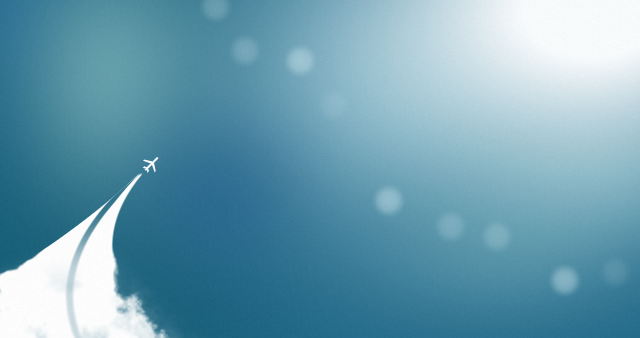
Give the GLSL for this background, as a Shadertoy shader.

```glsl
float hash(vec2 p) {
    return fract(sin(dot(p, vec2(127.1, 311.7))) * 43758.5453);
}

float noise(vec2 p) {
    vec2 cell = floor(p), f = fract(p);
    f = f * f * (3.0 - 2.0 * f);
    return mix(mix(hash(cell), hash(cell + vec2(1, 0)), f.x),
               mix(hash(cell + vec2(0, 1)), hash(cell + vec2(1, 1)), f.x), f.y);
}

float fbm(vec2 p) {
    float sum = 0.0, amp = 0.5;
    for (int i = 0; i < 4; i++) {
        sum += amp * noise(p);
        p = p * 2.03 + 7.1;
        amp *= 0.5;
    }
    return sum;
}

// 1 inside (negative distance), 0 outside
float cover(float dist, float blur) {
    return 1.0 - smoothstep(-blur, blur, dist);
}

float glow(vec2 p, vec2 centre, vec2 radius) {
    vec2 d = (p - centre) / radius;
    return exp(-dot(d, d));
}

vec3 sky(vec2 p) {
    vec3 col = mix(vec3(0.08, 0.36, 0.46), vec3(0.12, 0.40, 0.53), smoothstep(0.3, 1.1, p.x));
    col = mix(col, vec3(0.14, 0.41, 0.58), 0.8 * glow(p, vec2(0.0, 1.0), vec2(0.3, 0.4)));
    col = mix(col, vec3(0.40, 0.63, 0.67), 0.92 * glow(p, vec2(0.32, 0.78), vec2(0.27, 0.36)));
    col = mix(col, vec3(0.50, 0.70, 0.77), 0.95 * glow(p, vec2(1.2, 0.74), vec2(0.6, 0.42)));
    col = mix(col, vec3(0.15, 0.39, 0.57), 0.6 * glow(p, vec2(0.65, 0.42), vec2(0.24, 0.22)));
    col = mix(col, vec3(0.36, 0.60, 0.67), 0.6 * glow(p, vec2(1.47, 0.25), vec2(0.4, 0.22)));
    col = mix(col, vec3(0.50, 0.71, 0.76), 0.7 * glow(p, vec2(1.75, 0.5), vec2(0.45, 0.25)));
    return mix(col, vec3(0.97, 0.98, 0.985),
               min(1.0, 1.12 * glow(p, vec2(1.75, 0.96), vec2(0.6, 0.39))));
}

// Soft discs drifting down to the right in two uneven groups
vec3 addBokeh(vec3 col, vec2 p) {
    for (int n = 0; n < 9; n++) {
        float i = float(n), odd = mod(i, 2.0), late = step(3.5, i);
        vec2 centre = vec2(
            0.62 + 0.15 * i - 0.07 * sin(0.393 * i) + mix(0.018 - 0.036 * odd, 0.028 * odd, late),
            0.98 - 0.08 * i - 0.05 * odd - late * (0.2 - 0.027 * (i - 6.0) * (1.0 - odd)));
        float d = length(p - centre);
        float disc = 0.75 * cover(d - 0.038, 0.016) + 0.25 * exp(-d * d / 0.0006);
        float strength = 0.32 + 0.18 * cos(2.513 * (i - 1.75));
        col = mix(col, vec3(0.80, 0.90, 0.93), disc * strength);
    }
    return col;
}

// Twin vapour trail that widens downwards into cloud
vec3 addTrail(vec3 col, vec2 p) {
    float t = 0.49 - p.y;
    float s = max(t, 0.0);
    float billow = smoothstep(0.2, 0.4, t);
    float ragged = (fbm(p * 17.0) - 0.47) * 0.11 * billow;
    float left = 0.416 - 1.05 * s - 0.9 * s * s;
    left = max(left, 0.004 * billow);
    float right = 0.425 - 0.85 * s + 1.95 * s * s;
    float dist = max(left - p.x, p.x - right) * 0.75 + ragged;
    float present = smoothstep(0.0, 0.01, t);
    float body = cover(dist, 0.0025 + 0.014 * billow) * present;
    float halo = 0.22 * billow * exp(-max(dist, 0.0) / 0.025);

    // Dark slit between the two streams
    float slitX = 0.42 - 1.17 * s + 1.6 * s * s;
    float slit = cover(abs(p.x - slitX) - 0.010 * smoothstep(0.0, 0.1, t), 0.002 + 0.012 * s);
    slit *= mix(1.0, 0.22, smoothstep(0.08, 0.32, t));

    float shade = smoothstep(0.4, 0.7, fbm(p * 11.0 + 3.0)) * smoothstep(0.24, 0.45, t);
    vec3 cloud = mix(vec3(0.99), vec3(0.72, 0.81, 0.84), 0.75 * shade);
    return mix(col, cloud, max(body * (1.0 - slit), halo * (1.0 - body)));
}

// Small aircraft climbing to the upper right
vec3 addPlane(vec3 col, vec2 p, float pixel) {
    vec2 q = p - vec2(0.448, 0.515);
    float along = (q.x + q.y) * 0.7071;
    float across = abs(q.x - q.y) * 0.7071;
    float hull = length(vec2(along - clamp(along, -0.023, 0.024), across)) - 0.003;
    float wings = max(abs(along - 0.005 + 0.55 * across) - 0.0045 + 0.09 * across, across - 0.024);
    float tail = max(abs(along + 0.018 + 0.5 * across) - 0.003, across - 0.01);
    return mix(col, vec3(0.98), cover(min(hull, min(wings, tail)), pixel * 0.75));
}

void mainImage(out vec4 fragColor, in vec2 fragCoord) {
    vec2 p = fragCoord / iResolution.y;
    vec3 col = sky(p);
    col = addBokeh(col, p);
    col = addTrail(col, p);
    col = addPlane(col, p, 1.0 / iResolution.y);
    // Fine grain
    col += (hash(floor(p * 270.0)) - 0.5) * 0.014;
    fragColor = vec4(clamp(col, 0.0, 1.0), 1.0);
}
```
